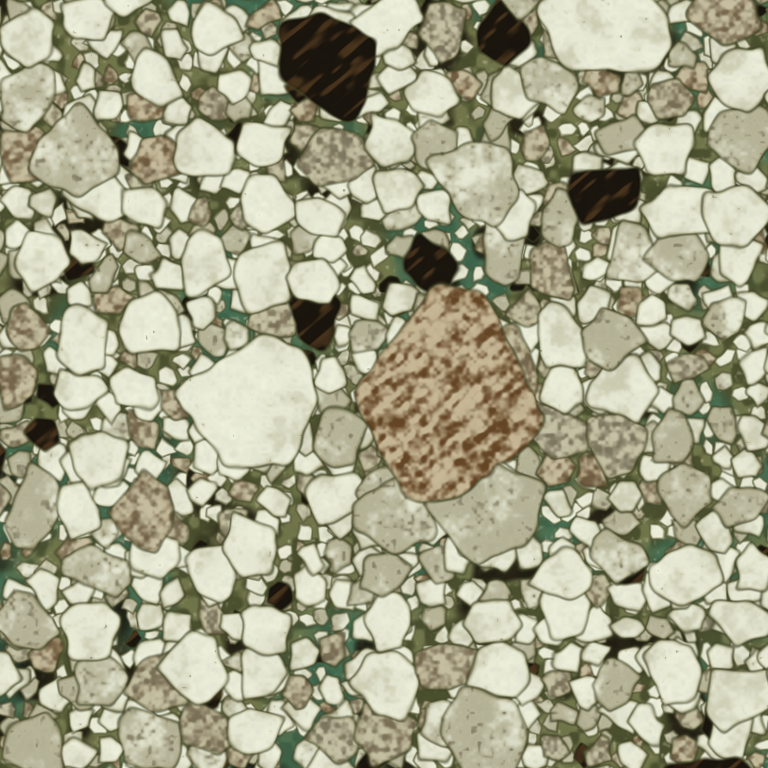
Write a Shadertoy shader that draws this texture.

```glsl
// Thin section of sandstone: pale angular grains in an olive and teal matrix.
// Random convex polygons are painted in layers from fine to coarse, then two
// large accent grains; value noise supplies the mottling, specks and fibres.

const vec3 QUARTZ = vec3(0.91, 0.92, 0.84);
const vec3 CLOUDY = vec3(0.71, 0.70, 0.59);
const vec3 GREY = vec3(0.51, 0.49, 0.40);
const vec3 OLIVE = vec3(0.44, 0.46, 0.29);
const vec3 DARK_OLIVE = vec3(0.29, 0.31, 0.18);
const vec3 TEAL = vec3(0.22, 0.42, 0.33);
const vec3 UMBER = vec3(0.40, 0.28, 0.15);
const vec3 SAND = vec3(0.76, 0.70, 0.57);
const vec3 OPAQUE = vec3(0.10, 0.08, 0.05);

const float CLEAR_SHARE = 0.58;    // cumulative limits of the grain kinds
const float CLOUDY_SHARE = 0.82;
const float LITHIC_SHARE = 0.965;
const float SOFTNESS = 0.0020;     // edge blur
const float RIM_WIDTH = 0.0045;    // dark seam around a grain
const float ROUGHNESS = 0.007;     // waviness of the outlines
const int SIDES = 6;
const float TAU = 6.2831853;

vec3 hash3(vec2 p) {
    vec3 q = fract(p.xyx * vec3(0.1031, 0.1030, 0.0973));
    q += dot(q, q.yxz + 33.33);
    return fract((q.xxy + q.yzz) * q.zyx);
}

float noise(vec2 p) {
    vec2 i = floor(p), f = fract(p);
    f = f * f * (3.0 - 2.0 * f);
    vec2 e = vec2(0.0, 1.0);
    return mix(mix(hash3(i).x, hash3(i + e.yx).x, f.x),
               mix(hash3(i + e.xy).x, hash3(i + e.yy).x, f.x), f.y);
}

vec2 rotate(vec2 p, float angle) {
    float c = cos(angle), s = sin(angle);
    return vec2(c * p.x + s * p.y, c * p.y - s * p.x);
}

float smoothMax(float a, float b, float k) {
    float h = max(k - abs(a - b), 0.0) / k;
    return max(a, b) + 0.25 * h * h * k;
}

// Signed distance to a random polygon drawn around an ellipse
float grainDistance(vec2 p, vec2 radii, float angle, vec2 seed) {
    p = rotate(p, angle);
    float d = -1.0;
    for (int i = 0; i < SIDES; i++) {
        vec3 h = hash3(seed + float(i) * vec2(3.1, 7.7));
        float a = (float(i) + 0.7 * h.x) * TAU / float(SIDES);
        vec2 n = vec2(cos(a), sin(a));
        float side = dot(p, n) - length(n * radii) * mix(0.75, 1.05, h.y);
        d = smoothMax(d, side, 0.2 * min(radii.x, radii.y));
    }
    return d;
}

// detail holds cloud, speck and fibre noise
vec3 lithicColour(vec3 detail) {
    float light = mix(detail.y, detail.z, 0.45) + 0.35 * (detail.x - 0.5);
    return mix(UMBER, SAND, smoothstep(0.22, 0.68, light));
}

vec3 opaqueColour(vec3 detail) {
    return mix(OPAQUE, UMBER, 0.6 * smoothstep(0.55, 0.9, detail.z));
}

vec3 grainColour(float kind, float tint, vec3 detail) {
    if (kind > LITHIC_SHARE) return opaqueColour(detail);
    if (kind > CLOUDY_SHARE) {
        vec3 stone = mix(GREY, CLOUDY + 0.04, smoothstep(0.2, 0.7, detail.y));
        return mix(stone, lithicColour(detail), 0.6 * tint);
    }
    float haze = 0.6 * detail.x + 0.4 * detail.y;
    if (kind > CLEAR_SHARE) {
        vec3 veil = mix(CLOUDY, GREY, smoothstep(0.6, 0.95, detail.y));
        return mix(QUARTZ, veil, smoothstep(0.25, 0.65, haze + 0.15 * tint));
    }
    vec3 clear = mix(QUARTZ, CLOUDY, 0.6 * smoothstep(0.5, 0.85, haze + 0.1 * tint));
    return mix(clear, GREY, 0.6 * smoothstep(0.86, 0.96, detail.y));
}

vec3 paintGrain(vec3 below, vec3 fill, float d, float rim, float cloud) {
    float seam = (1.0 - smoothstep(0.0, rim, d)) * mix(0.5, 1.0, cloud);
    vec3 col = mix(below, DARK_OLIVE * 0.85, seam);
    fill = mix(fill, fill * GREY * 1.4, 0.5 * smoothstep(-rim, 0.0, d));
    return mix(col, fill, 1.0 - smoothstep(-SOFTNESS, SOFTNESS, d));
}

vec3 paintLayer(vec3 col, vec2 p, float cells, float share, float seed, vec3 detail) {
    vec2 base = floor(p * cells);
    for (int j = -1; j <= 1; j++)
    for (int i = -1; i <= 1; i++) {
        vec2 id = base + vec2(i, j);
        vec3 place = hash3(id + seed);
        if (place.z > share) continue;
        vec3 form = hash3(id + seed + 57.3);
        vec3 kind = hash3(id + seed + 111.7);
        vec2 centre = (id + 0.5 + 0.5 * (place.xy - 0.5)) / cells;
        float stretch = mix(0.8, 1.35, form.y);
        vec2 radii = mix(0.36, 0.56, form.x) / cells * vec2(stretch, 1.0 / stretch);
        float d = grainDistance(p - centre, radii, TAU * form.z, id + seed + 23.9);
        float rim = min(RIM_WIDTH, 0.12 / cells);
        col = paintGrain(col, grainColour(kind.x, kind.y, detail), d, rim, detail.x);
    }
    return col;
}

vec3 matrixColour(vec2 p, vec3 detail) {
    vec3 col = mix(DARK_OLIVE, OLIVE, smoothstep(0.3, 0.7, noise(p * 75.0)));
    col = mix(col, TEAL, 0.75 * smoothstep(0.55, 0.8, noise(p * 11.0 + 40.0)));
    col = mix(col, CLOUDY, 0.5 * smoothstep(0.65, 0.95, detail.y));
    return mix(col, OPAQUE, 0.85 * smoothstep(0.68, 0.84, noise(p * 19.0 + 9.0)));
}

void mainImage(out vec4 fragColor, in vec2 fragCoord) {
    vec2 uv = fragCoord / iResolution.y;
    vec3 detail = vec3(
        0.6 * noise(uv * 26.0) + 0.4 * noise(uv * 58.0 + 17.0),
        0.6 * noise(uv * 125.0) + 0.4 * noise(uv * 210.0 + 31.0),
        noise(rotate(uv, 0.7) * vec2(38.0, 150.0) + 70.0));
    vec2 wave = vec2(noise(uv * 48.0 + 5.0), noise(uv * 48.0 + 83.0)) - 0.5;
    vec2 p = uv + ROUGHNESS * wave;

    // Matrix, then grains from fine to coarse
    vec3 col = matrixColour(uv, detail);
    col = paintLayer(col, p, 44.0, 0.70, 211.0, detail);
    col = paintLayer(col, p, 24.0, 0.84, 347.0, detail);
    col = paintLayer(col, p, 13.0, 0.62, 463.0, detail);
    col = paintLayer(col, p, 7.0, 0.30, 592.0, detail);

    // Accent grains: a fibrous dark one and a large brown rock fragment
    float dark = grainDistance(p - vec2(0.43, 0.915), vec2(0.06, 0.075), 0.5, vec2(8.0));
    col = paintGrain(col, opaqueColour(detail), dark, RIM_WIDTH, detail.x);
    float brown = grainDistance(p - vec2(0.585, 0.47), vec2(0.098, 0.165), -0.22, vec2(19.0));
    col = paintGrain(col, lithicColour(detail), brown, RIM_WIDTH, detail.x);

    fragColor = vec4(col * (0.96 + 0.08 * detail.y), 1.0);
}
```
